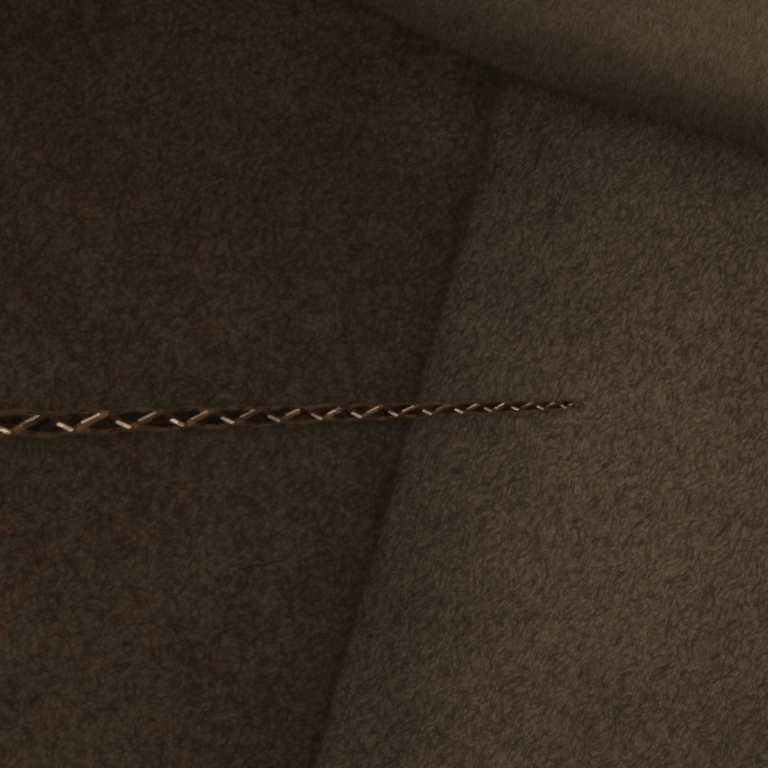
A WebGL 1 fragment shader for this texture:

```glsl
precision highp float;
// Folded brown suede: a dark left panel, a lighter right panel and a raised
// top flap, crossed by a thin metal chain that tapers away to the right.
// Cellular noise gives the nap; warped phase and distances build the chain.

uniform vec2 u_resolution;

vec2 hash2(vec2 p) {
  vec2 q = vec2(dot(p, vec2(127.1, 311.7)), dot(p, vec2(269.5, 183.3)));
  return fract(sin(q) * 43758.5);
}

// x: distance to the nearest cell point, y: random shade of that cell
vec2 cellular(vec2 p) {
  vec2 cell = floor(p);
  vec2 nearest = vec2(9.0, 0.0);
  for (int j = -1; j <= 1; j++) {
    for (int i = -1; i <= 1; i++) {
      vec2 id = cell + vec2(float(i), float(j));
      vec2 h = hash2(id);
      float d = length(id + h - p);
      if (d < nearest.x) nearest = vec2(d, fract(h.x * 7.3 + h.y * 3.1));
    }
  }
  return nearest;
}

// Broad uneven patches, about -1 to 1
float mottle(vec2 p) {
  float sum = 0.0;
  float amp = 0.5;
  for (int i = 0; i < 5; i++) {
    sum += amp * sin(p.x + 1.7 * sin(p.y * 0.8)) * sin(p.y + 1.4 * sin(p.x * 0.7));
    p = mat2(1.5, 1.1, -1.1, 1.5) * p + 2.3;
    amp *= 0.75;
  }
  return sum;
}

// Short slanted fibres at several sizes, about -1 to 1
float nap(vec2 p, float slant, float stretch) {
  float c = cos(slant), s = sin(slant);
  vec2 q = mat2(c, -s, s, c) * p;
  q += 0.003 * sin(q.yx * 90.0 + 2.0 * sin(q * 47.0));
  q.y *= stretch;
  vec2 coarse = cellular(q * 62.0);
  vec2 fine = cellular(q * 150.0 + 17.0);
  return 0.7 * (0.48 - coarse.x) + 0.35 * (coarse.y - 0.5)
       + 0.9 * (0.48 - fine.x) + 0.9 * (fine.y - 0.5);
}

float segment(vec2 p, vec2 a, vec2 b) {
  vec2 ab = b - a;
  return length(p - a - ab * clamp(dot(p - a, ab) / dot(ab, ab), 0.0, 1.0));
}

vec3 leftPanel(vec2 p, float toSeam) {
  float light = 0.172 - 0.03 * smoothstep(0.5, 1.0, p.y);
  light += 0.014 * smoothstep(0.5, 0.1, p.y) * smoothstep(0.5, 0.05, p.x);
  light += 0.014 * mottle(p * 11.0) + 0.008 * mottle(p * 37.0);
  vec2 worn = p - vec2(0.59, 0.82);
  light += 0.03 * exp(-dot(worn, worn) * 350.0);
  light *= 1.0 - 0.1 * exp(-toSeam * 11.0) - 0.22 * exp(-toSeam * 60.0);
  light *= 1.0 + 0.3 * nap(p, 0.7, 1.2);
  float rust = smoothstep(0.1, 0.8, mottle(p * 32.0 + 4.0)) * smoothstep(0.5, 0.1, p.x);
  return light * mix(vec3(1.0, 0.8, 0.6), vec3(1.12, 0.77, 0.57), rust);
}

vec3 rightPanel(vec2 p, float toSeam, float underFlap) {
  float light = 0.195 + 0.045 * smoothstep(0.0, 0.25, toSeam);
  vec2 sheen = (p - vec2(0.87, 0.36)) * vec2(1.0, 0.8);
  light += 0.035 * exp(-dot(sheen, sheen) * 14.0);
  light += 0.013 * mottle(p * 13.0 + 2.0) + 0.009 * mottle(p * vec2(30.0, 45.0));
  light *= 1.0 - 0.22 * exp(-underFlap * 9.0) - 0.15 * exp(-underFlap * 50.0);
  light *= 1.0 - 0.2 * exp(-toSeam * 70.0);
  return light * (1.0 + 0.33 * nap(p, 0.95, 1.8)) * vec3(1.0, 0.805, 0.625);
}

vec3 topFlap(vec2 p, float aboveEdge) {
  float light = 0.155 + 0.085 * smoothstep(0.0, 0.12, aboveEdge);
  light += 0.05 * smoothstep(0.6, 1.0, p.x) * smoothstep(0.0, 0.1, aboveEdge);
  light += 0.009 * mottle(p * vec2(10.0, 25.0)) + 0.007 * mottle(p * vec2(25.0, 70.0));
  light *= 1.0 + 0.2 * nap(p, 1.1, 2.6);
  return light * vec3(1.0, 0.8, 0.61);
}

void main() {
  vec2 p = gl_FragCoord.xy / u_resolution;
  float px = 1.0 / min(u_resolution.x, u_resolution.y);

  // Panels meet at a slanted seam that blurs toward the top, under the flap
  float seam = p.x - 0.408 - 0.28 * p.y + 0.014 * smoothstep(0.75, 0.92, p.y);
  seam += 0.0015 * mottle(p * 40.0);
  float blur = 0.003 + px + 0.012 * smoothstep(0.55, 0.9, p.y);
  float bend = p.x - 0.651;
  float flap = p.y - 0.906 + 0.29 * bend - 0.105 * (sqrt(bend * bend + 0.0012) - bend);
  vec3 color = mix(leftPanel(p, max(-seam, 0.0)),
                   rightPanel(p, max(seam, 0.0), max(-flap, 0.0)),
                   smoothstep(-blur, blur, seam));
  color *= 1.0 - 0.22 * exp(-max(-flap, 0.0) * 45.0);
  color = mix(color, topFlap(p, max(flap, 0.0)), smoothstep(-0.006 - px, 0.006 + px, flap));

  // Chain space: links shorten and narrow with distance
  float depth = max(1.0 - 0.9 * p.x, 0.25);
  float halfWidth = 0.0005 + 0.0195 * depth;
  float phase = -13.0 * log(depth);
  float across = (p.y - 0.447 - 0.035 * p.x) / halfWidth;
  float soft = 1.0 * px / halfWidth;
  float ends = smoothstep(0.757, 0.735, p.x);
  color *= 1.0 - 0.25 * ends * exp(-(across + 0.3) * (across + 0.3) * 0.6);

  // Dark core, broken brown rails and crossing strands
  float wave = 0.12 * sin(phase * 6.283);
  float fleck = cellular(vec2(phase * 5.0, across * 2.2)).y;
  float core = 1.0 - smoothstep(0.75 - soft, 0.75 + soft, abs(across - wave));
  color = mix(color, vec3(0.095, 0.06, 0.04) * (0.5 + fleck), core * ends * 0.85);
  float rail = smoothstep(0.25 + soft, 0.08, abs(abs(across - wave) - 0.7));
  color = mix(color, vec3(0.26, 0.185, 0.125), rail * ends * (0.35 + 0.5 * fleck));
  vec2 link = vec2((fract(phase + 0.02) - 0.5) * 3.2, across);
  float strand = segment(link, vec2(-0.9, -0.5), vec2(0.7, 0.55));
  color = mix(color, vec3(0.27, 0.19, 0.13) * (0.6 + 0.7 * fleck),
              ends * smoothstep(0.28 + soft, 0.1, strand));
  vec2 joint = vec2((fract(phase + 0.47) - 0.5) * 3.2, across);
  float cross = segment(joint, vec2(-0.6, 0.35), vec2(0.4, -0.6));
  color = mix(color, vec3(0.2, 0.13, 0.09), ends * 0.7 * smoothstep(0.25 + soft, 0.1, cross));

  // Sparse bright glints, uneven from link to link
  float sparkle = hash2(vec2(floor(phase + 0.02), 3.0)).x;
  float upperGlint = segment(link, vec2(-0.5, -0.02), vec2(0.35, 0.5));
  float lowerGlint = segment(joint, vec2(-0.3, -0.12), vec2(0.3, -0.52));
  float glint = max(smoothstep(0.12 + soft, 0.0, upperGlint) * (0.35 + 0.6 * sparkle),
                    smoothstep(0.17 + soft, 0.02, lowerGlint));
  color = mix(color, vec3(0.8, 0.69, 0.59), glint * ends * (0.5 + 0.6 * fleck) * (0.5 + 0.5 * depth));

  gl_FragColor = vec4(color, 1.0);
}
```
